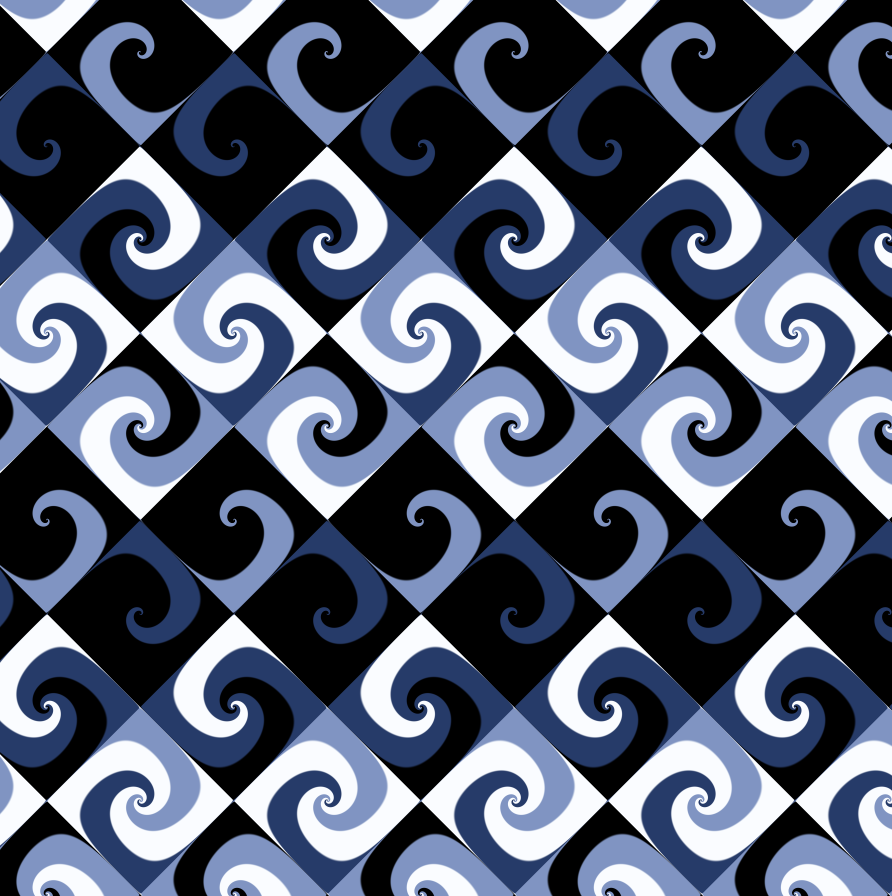
This pattern is drawn by a WebGL 2 fragment shader. Its source:

```glsl
#version 300 es
precision highp float;
// Diamond tiles, each holding a four-armed logarithmic spiral that is squared off
// by an arcsine warp. Handedness alternates by row, and the arm colours step
// through a cycle of five palette entries from row to row.

#define ROW_PITCH 0.1044               // row spacing = tile half diagonal, in canvas heights
#define TILE_ORIGIN vec2(0.0521, 0.6283) // centre of tile (0, 0)
#define SPIRAL_TIGHTNESS 0.5           // log radius per radian of turn
#define SPIRAL_START 2.89              // first arm boundary, in quarter turns
#define EDGE_SOFTNESS 0.035            // half blend width between arms, in quarter turns
#define SAMPLES 4                      // supersampling grid per axis

uniform vec2 u_resolution;
out vec4 fragColor;

const float HALF_PI = 1.57079633;
const vec3 BLACK = vec3(0.0);
const vec3 NAVY = vec3(0.15, 0.23, 0.41);
const vec3 WHITE = vec3(0.98, 0.99, 1.0);
const vec3 PERIWINKLE = vec3(0.50, 0.58, 0.76);
const vec3 CYCLE[5] = vec3[5](BLACK, NAVY, WHITE, PERIWINKLE, BLACK);

// Arms run bottom, right, top, left; each lags the top one by 2, 1, 0, 1 steps.
vec3 armColour(float arm, float row) {
    float lag = abs(mod(arm, 4.0) - 2.0);
    return CYCLE[int(mod(3.0 - row - lag + 0.5, 5.0))];
}

vec3 pattern(vec2 p) {
    // Diagonal axes turn the diamonds into squares spanning -1 to 1
    vec2 q = (p - TILE_ORIGIN) / ROW_PITCH;
    vec2 diagonal = vec2(q.x + q.y, q.y - q.x);
    vec2 tile = floor(diagonal * 0.5 + 0.5);
    vec2 local = diagonal - 2.0 * tile;
    float row = tile.x + tile.y;

    // Swapping diagonal axes mirrors the tile left to right
    if (mod(row, 2.0) > 0.5) local = local.yx;

    // Spiral phase, measured in arms
    vec2 warped = asin(clamp(local, -1.0, 1.0));
    float radius = max(length(warped), 1e-4);
    float angle = atan(warped.x + warped.y, warped.x - warped.y);
    float phase = (angle + log(radius) / SPIRAL_TIGHTNESS) / HALF_PI - SPIRAL_START;

    // Blend the two arms that meet at the nearest boundary
    float boundary = floor(phase + 0.5);
    float blend = smoothstep(-EDGE_SOFTNESS, EDGE_SOFTNESS, phase - boundary);
    return mix(armColour(boundary - 1.0, row), armColour(boundary, row), blend);
}

void main() {
    vec3 colour = vec3(0.0);
    for (int j = 0; j < SAMPLES; j++) {
        for (int i = 0; i < SAMPLES; i++) {
            vec2 offset = (vec2(i, j) + 0.5) / float(SAMPLES) - 0.5;
            colour += pattern((gl_FragCoord.xy + offset) / u_resolution.y);
        }
    }
    fragColor = vec4(colour / float(SAMPLES * SAMPLES), 1.0);
}
```
